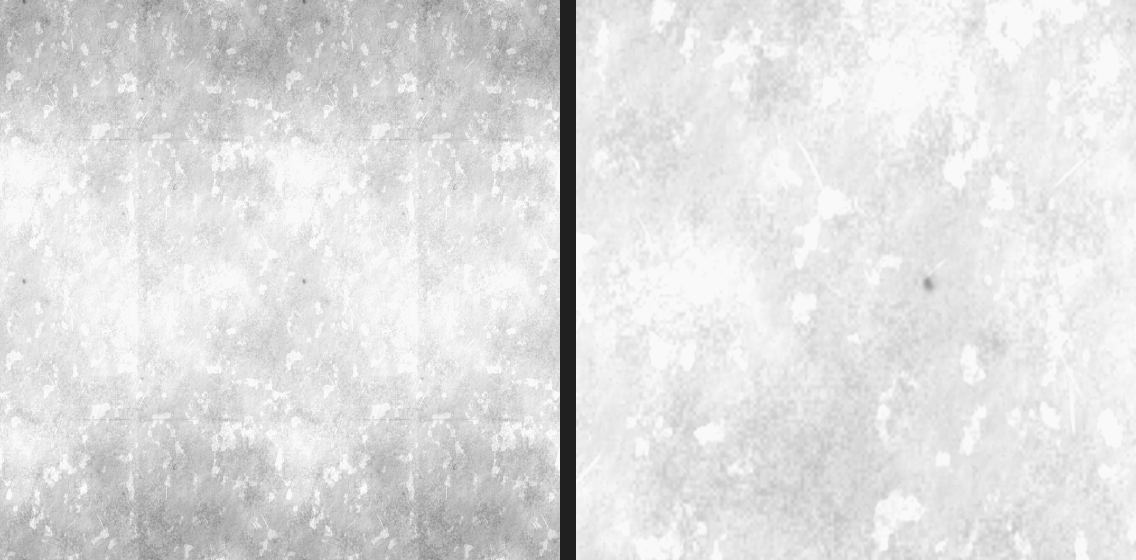
Left: the whole. Right: its middle third, enlarged.
Give the GLSL for this texture, as a three.js fragment shader.

```glsl
varying vec2 vUv;

const float TAU = 6.28319;

float hash(vec2 p) {
  vec3 q = fract(p.xyx * 0.1031);
  q += dot(q, q.yzx + 33.33);
  return fract((q.x + q.y) * q.z);
}

// Value noise that wraps over one tile
float noise(vec2 t, vec2 cells, float seed) {
  vec2 p = t * cells;
  vec2 i = floor(p);
  vec2 f = fract(p);
  f = f * f * (3.0 - 2.0 * f);
  vec2 a = mod(i, cells) + seed * 17.0;
  vec2 b = mod(i + 1.0, cells) + seed * 17.0;
  return mix(mix(hash(a), hash(vec2(b.x, a.y)), f.x),
             mix(hash(vec2(a.x, b.y)), hash(b), f.x), f.y);
}

float fbm(vec2 t, vec2 cells, float seed) {
  float sum = 0.0;
  float amp = 0.5;
  for (int i = 0; i < 4; i++) {
    sum += amp * noise(t, cells, seed + float(i));
    cells *= 2.0;
    amp *= 0.55;
  }
  return sum / 1.01;
}

vec2 wrapDelta(vec2 t, vec2 center) {
  return fract(t - center + 0.5) - 0.5;
}

float blob(vec2 t, vec2 center, vec2 size) {
  vec2 d = wrapDelta(t, center) / size;
  return exp(-dot(d, d));
}

// Rises across a panel, then drops at the joint in the tile middle
float panelRamp(float x) {
  float r = fract(x + 0.5);
  return r - smoothstep(0.988, 1.0, r);
}

// Short, steep, slightly bent scratches
float scratches(vec2 t) {
  float sum = 0.0;
  for (int i = 0; i < 44; i++) {
    float k = float(i);
    vec2 center = vec2(hash(vec2(k, 3.0)), hash(vec2(k, 8.0)));
    vec2 dir = normalize(vec2(hash(vec2(k, 13.0)) * 1.4 - 0.6, 0.7));
    vec2 d = wrapDelta(t, center);
    float along = dot(d, dir);
    float side = dot(d, vec2(dir.y, -dir.x));
    side += (hash(vec2(k, 21.0)) - 0.5) * 9.0 * along * along;
    float len = mix(0.012, 0.06, hash(vec2(k, 34.0)));
    float line = 1.0 - smoothstep(0.0006, 0.0032, abs(side));
    sum += line * (1.0 - smoothstep(0.4 * len, len, abs(along))) * hash(vec2(k, 55.0));
  }
  return min(sum, 1.0);
}

void main() {
  vec2 t = fract(vUv * 2.0);

  // Broad light band over the whole canvas, darkest in the right of each tile
  float light = pow(0.5 - 0.5 * cos(TAU * vUv.y), 0.7);
  float lobe = cos(TAU * (t.x - 0.72));
  float tone = mix(0.715 - 0.045 * lobe, 0.925, light);
  tone += 0.02 * light * cos(TAU * (t.x - 0.4));

  // Plaster panels and their faint joints
  vec2 wobble = 0.004 * vec2(noise(t, vec2(30.0), 2.0), noise(t, vec2(30.0), 5.0));
  tone += 0.045 * (panelRamp(t.x + wobble.x) - 0.5);
  tone += 0.03 * (panelRamp(t.y + wobble.y) - 0.5);
  float joint = 1.0 - smoothstep(0.001, 0.004, abs(t.y + wobble.y - 0.503));
  tone -= 0.07 * joint * smoothstep(0.45, 0.75, noise(t, vec2(16.0, 3.0), 9.0));

  // Clouds, stains and fine grain
  float cloud = fbm(t, vec2(5.0, 4.0), 1.0);
  float stain = fbm(t, vec2(18.0, 13.0), 7.0);
  float grain = noise(t, vec2(120.0, 95.0), 12.0);
  float dust = noise(t, vec2(250.0, 220.0), 15.0);
  float relief = fbm(t, vec2(36.0, 26.0), 20.0)
               - fbm(t + vec2(0.004, -0.004), vec2(36.0, 26.0), 20.0);
  float detail = 0.26 * (cloud - 0.5) + 0.18 * (stain - 0.5);
  detail += 0.06 * (grain - 0.5) + 0.10 * (dust - 0.5) + 0.16 * relief;

  // Worn patches with pitted, speckled cores
  float patches = blob(t, vec2(0.34, 0.34), vec2(0.13, 0.12))
                + 0.7 * blob(t, vec2(0.24, 0.64), vec2(0.09, 0.13));
  float pits = smoothstep(0.42, 0.68, stain) * smoothstep(0.35, 0.85, mix(grain, dust, 0.5));
  detail -= pits * (0.08 + 0.12 * patches) + 0.035 * patches;

  // Pale chips and scratches
  float chips = smoothstep(0.61, 0.72, fbm(t, vec2(30.0, 22.0), 31.0));
  detail += 0.10 * chips + 0.11 * scratches(t);
  tone += detail * mix(1.3, 0.85, light) + 0.015;

  // Small dark nicks and one hooked crack
  float nicks = blob(t, vec2(0.086, 0.996), vec2(0.007, 0.009))
              + 0.7 * blob(t, vec2(0.508, 0.648), vec2(0.004))
              + 0.6 * blob(t, vec2(0.44, 0.237), vec2(0.005));
  vec2 hook = wrapDelta(t, vec2(0.63, 0.335));
  hook.x -= 0.6 * hook.y;
  float crack = 1.0 - smoothstep(0.001, 0.004, abs(length(hook * vec2(1.6, 1.0)) - 0.011));
  nicks += 0.6 * crack * smoothstep(-0.006, 0.004, -hook.x - hook.y);
  tone -= 0.4 * nicks * (0.5 + 0.5 * grain);

  gl_FragColor = vec4(vec3(clamp(tone, 0.3, 0.975)), 1.0);
}
```
